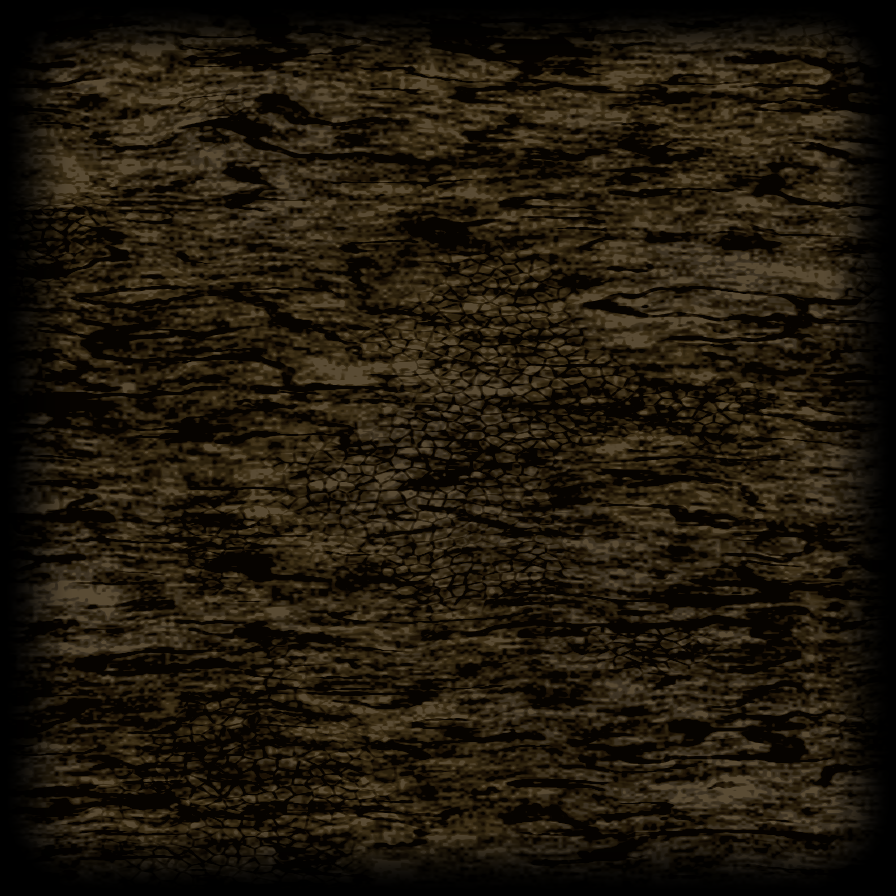
This texture is drawn by a Shadertoy shader. Its source:

```glsl
// Dark weathered wood with fine horizontal grain, long cracks and a black rounded vignette.

const vec3 PITCH = vec3(0.022, 0.010, 0.000);
const vec3 UMBER = vec3(0.110, 0.070, 0.020);
const vec3 BROWN = vec3(0.172, 0.130, 0.050);
const vec3 OCHRE = vec3(0.245, 0.190, 0.090);
const vec3 ASHEN = vec3(0.240, 0.200, 0.140);
const vec3 STRAW = vec3(0.350, 0.295, 0.205);

const vec2 FIBRE_SCALE = vec2(42.0, 260.0);
const vec2 GRIT_SCALE  = vec2(210.0, 330.0);
const vec2 PATCH_SCALE = vec2(5.0, 17.0);
const vec2 CELL_SCALE  = vec2(52.0, 95.0);
const float CONTRAST = 1.25;
const float BRIGHTNESS = 0.56;
const float WAVE = 0.030;          // vertical wander of the grain
const float CORNER_RADIUS = 0.10;
const float EDGE_FADE = 0.085;

vec2 hash2(vec2 cell) {
    uvec2 q = uvec2(ivec2(cell)) * uvec2(1597334673u, 3812015801u);
    uint h = (q.x ^ q.y) * 1597334673u;
    h = (h ^ (h >> 15)) * 2246822519u;
    h ^= h >> 13;
    return vec2(h & 65535u, h >> 16) / 65535.0;
}

float noise(vec2 p) {
    vec2 i = floor(p), f = fract(p);
    f = f * f * (3.0 - 2.0 * f);
    float low  = mix(hash2(i).x, hash2(i + vec2(1, 0)).x, f.x);
    float high = mix(hash2(i + vec2(0, 1)).x, hash2(i + vec2(1, 1)).x, f.x);
    return mix(low, high, f.y);
}

float fbm(vec2 p) {
    float sum = 0.0, amp = 0.53;
    for (int i = 0; i < 4; i++) {
        sum += amp * noise(p);
        p = p * 2.03 + 17.3;
        amp *= 0.5;
    }
    return sum;
}

// Thin lines along the mid level of stretched noise, broken up by a mask.
float cracks(vec2 p, vec2 scale, float width, float cover) {
    float level = noise(p * scale) + 0.16 * (noise(p * scale * vec2(9.0, 3.0)) - 0.5);
    float line = 1.0 - smoothstep(width * 0.4, width, abs(level - 0.5));
    float mask = noise(p * scale * vec2(1.7, 0.8) + 41.7);
    return line * smoothstep(1.0 - cover, 1.15 - cover, mask);
}

// Dark borders between small irregular blocks.
float cellBorders(vec2 p) {
    vec2 i = floor(p), f = fract(p);
    float nearest = 9.0, second = 9.0;
    for (int y = -1; y <= 1; y++)
    for (int x = -1; x <= 1; x++) {
        vec2 o = vec2(x, y);
        float d = length(o + hash2(i + o) - f);
        second = min(second, max(nearest, d));
        nearest = min(nearest, d);
    }
    return 1.0 - smoothstep(0.04, 0.24, second - nearest);
}

vec3 woodRamp(float tone, float ash) {
    vec3 color = mix(PITCH, UMBER, smoothstep(0.18, 0.34, tone));
    color = mix(color, BROWN, smoothstep(0.34, 0.52, tone));
    color = mix(color, mix(OCHRE, ASHEN, ash), smoothstep(0.52, 0.73, tone));
    return mix(color, STRAW, smoothstep(0.76, 0.98, tone));
}

float vignette(vec2 uv) {
    vec2 q = abs(uv - 0.5) - 0.5 + CORNER_RADIUS;
    float inset = CORNER_RADIUS - length(max(q, 0.0)) - min(max(q.x, q.y), 0.0);
    return smoothstep(0.004, EDGE_FADE, inset);
}

void mainImage(out vec4 fragColor, in vec2 fragCoord) {
    vec2 uv = fragCoord / iResolution.xy;

    // Bend the grain
    vec2 p = uv;
    p.y += WAVE * (fbm(uv * vec2(3.0, 5.0)) - 0.5);
    p.y += 0.006 * (noise(uv * vec2(17.0, 24.0)) - 0.5);

    // Fibres, grit and broad tone patches
    float fibre = noise(p * FIBRE_SCALE) - 0.5;
    float strand = noise(p * FIBRE_SCALE * vec2(0.4, 0.45) + 9.1) - 0.5;
    float grit = noise(p * GRIT_SCALE + 3.7) - 0.5;
    float patches = fbm(p * PATCH_SCALE + 21.0) - 0.5;
    float tone = BRIGHTNESS + CONTRAST
        * (0.62 * fibre + 0.35 * strand + 0.52 * grit + 0.55 * patches);

    // Crazed areas and cracks
    float crazed = smoothstep(0.52, 0.72, fbm(uv * vec2(4.0, 7.0) + 63.0));
    tone -= 0.50 * crazed * cellBorders(p * CELL_SCALE);
    tone -= 0.75 * cracks(p, vec2(5.0, 38.0), 0.085, 0.50);
    tone -= 0.60 * cracks(p + 5.3, vec2(11.0, 88.0), 0.11, 0.48);

    // Colour and edge darkening
    float ash = smoothstep(0.38, 0.62, fbm(uv * vec2(4.0, 6.0) + 8.0) + 0.25 * grit);
    fragColor = vec4(woodRamp(tone, ash) * vignette(uv), 1.0);
}
```
